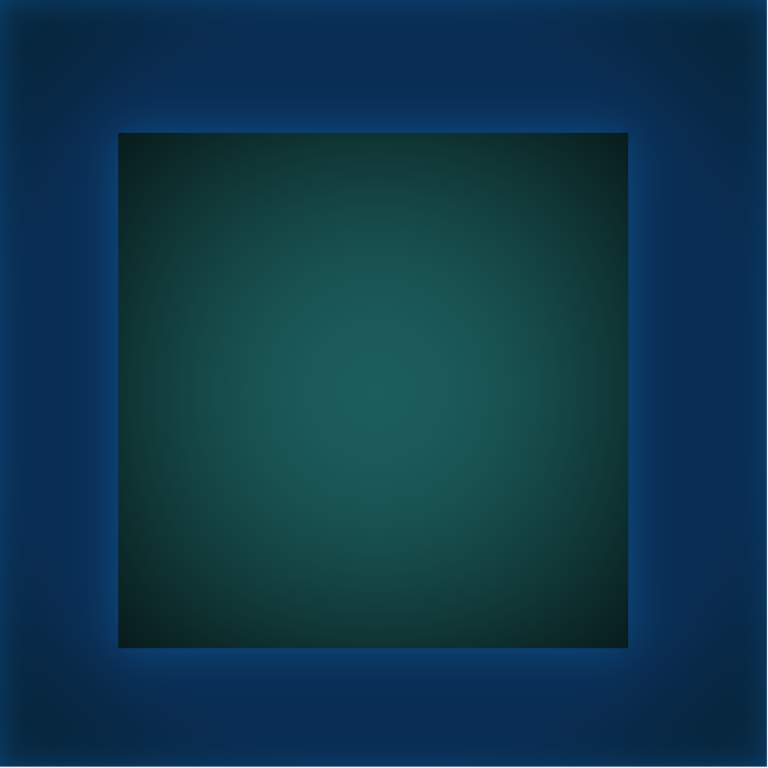
Reproduce this background procedurally as a Shadertoy shader.

```glsl
// Draws a softly lit teal panel set in a deep blue frame with glowing rims.

const vec2 PANEL_CENTER = vec2(0.486, 0.4915);
const vec2 PANEL_HALF = vec2(0.332, 0.3355);
const vec2 SHEET_MIN = vec2(0.0, 0.0018);
const vec2 SHEET_MAX = vec2(0.9985, 1.0);

const vec3 TEAL_LIGHT = vec3(0.106, 0.367, 0.362);
const vec3 BLUE_BASE = vec3(0.036, 0.175, 0.322);
const vec3 BLUE_CORNER = vec3(0.026, 0.145, 0.235);
const vec3 BLUE_GLOW = vec3(0.055, 0.325, 0.570);
const vec3 PAPER = vec3(0.93, 0.96, 0.98);

// Signed distance to an axis-aligned box.
float boxDistance(vec2 p, vec2 halfSize) {
    vec2 d = abs(p) - halfSize;
    return length(max(d, 0.0)) + min(max(d.x, d.y), 0.0);
}

// Smooth step from 0 to 1 with a bell-shaped slope, 0.5 at x = 0.
vec2 softEdge(vec2 x, float blur) {
    return 1.0 / (1.0 + exp(-1.702 * x / blur));
}

// Coverage of a blurred box: a product of soft edges.
float blurredBox(vec2 p, vec2 halfSize, float blur) {
    vec2 cover = softEdge(halfSize - p, blur) * softEdge(halfSize + p, blur);
    return cover.x * cover.y;
}

// Fraction of a pixel inside a shape.
float fillMask(float dist, float pixel) {
    return clamp(0.5 - dist / pixel, 0.0, 1.0);
}

// Teal light that fades along each axis and is deepest in the corners.
vec3 panelColor(vec2 p, vec2 halfSize) {
    vec2 q = abs(p - vec2(0.004, 0.0)) / halfSize;
    vec2 fade = 1.0 - 0.46 * pow(q, vec2(1.9));
    return TEAL_LIGHT * fade.x * fade.y;
}

// Blue field, darker in its corners, lit from the panel and the outer rim.
vec3 frameColor(vec2 uv) {
    vec2 fromCenter = uv - 0.5;
    float cornerShade = smoothstep(0.46, 0.66, length(fromCenter));
    vec3 color = mix(BLUE_BASE, BLUE_CORNER, cornerShade);
    float panelGlow = blurredBox(uv - PANEL_CENTER, PANEL_HALF, 0.032);
    float rimGlow = 1.0 - blurredBox(fromCenter, vec2(0.5), 0.022);
    color = mix(color, BLUE_GLOW, 0.95 * panelGlow);
    return mix(color, BLUE_GLOW, 0.62 * rimGlow);
}

void mainImage(out vec4 fragColor, in vec2 fragCoord) {
    vec2 uv = fragCoord / iResolution.xy;
    float pixel = 1.0 / min(iResolution.x, iResolution.y);

    // Frame with the crisp panel over it
    vec2 p = uv - PANEL_CENTER;
    float panelMask = fillMask(boxDistance(p, PANEL_HALF), pixel);
    vec3 color = mix(frameColor(uv), panelColor(p, PANEL_HALF), panelMask);

    // Pale sliver along the right and lower margins
    vec2 inside = clamp((SHEET_MAX - uv) / pixel + 0.5, 0.0, 1.0);
    float low = clamp((uv.y - SHEET_MIN.y) / pixel + 0.5, 0.0, 1.0);
    color = mix(PAPER, color, inside.x * low);

    fragColor = vec4(color, 1.0);
}
```
